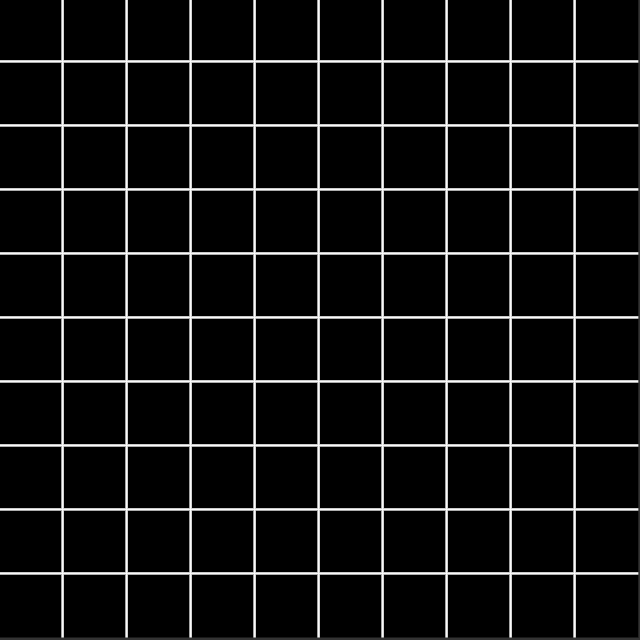
This pattern is drawn by a Shadertoy shader. Its source:

```glsl
const float REPEATS = 10.0;
const float LINE_WIDTH = 0.0039;                // share of the canvas
const vec2 LINE_OFFSET = vec2(0.978, 0.040);    // line centre inside a cell
const vec2 SKIPPED_LINE = vec2(9.0, 0.0);       // lines replaced by the rim
const vec2 RIM_WIDTH = vec2(0.0026, 0.0039);    // right rim, bottom rim
const vec3 BLACK = vec3(0.0);
const vec3 WHITE = vec3(0.98);
const vec3 RIM_GREY = vec3(0.20);

// Box-filtered coverage of a stripe, per axis
vec2 stripeCoverage(vec2 dist, vec2 width, vec2 pixel) {
    return clamp((0.5 * width - dist) / pixel + 0.5, 0.0, 1.0);
}

// Distance to a stripe centre, wrapping over the unit canvas
vec2 wrappedDistance(vec2 p, vec2 centre) {
    return abs(fract(p - centre + 0.5) - 0.5);
}

float gridMask(vec2 uv, vec2 pixel) {
    vec2 cell = uv * REPEATS - LINE_OFFSET;
    vec2 index = floor(cell + 0.5);
    vec2 dist = abs(cell - index) / REPEATS;
    vec2 kept = step(0.5, abs(mod(index, REPEATS) - SKIPPED_LINE));
    vec2 lines = kept * stripeCoverage(dist, vec2(LINE_WIDTH), pixel);
    return max(lines.x, lines.y);
}

float rimMask(vec2 uv, vec2 pixel) {
    vec2 centre = vec2(1.0 - 0.5 * RIM_WIDTH.x, 0.5 * RIM_WIDTH.y);
    vec2 rim = stripeCoverage(wrappedDistance(uv, centre), RIM_WIDTH, pixel);
    return max(rim.x, rim.y);
}

void mainImage(out vec4 fragColor, in vec2 fragCoord) {
    vec2 pixel = 1.0 / iResolution.xy;
    vec2 uv = fragCoord * pixel;

    // White grid on black, with a thin grey rim on two sides
    vec3 color = mix(BLACK, WHITE, gridMask(uv, pixel));
    color = mix(color, RIM_GREY, rimMask(uv, pixel));
    fragColor = vec4(color, 1.0);
}
```
